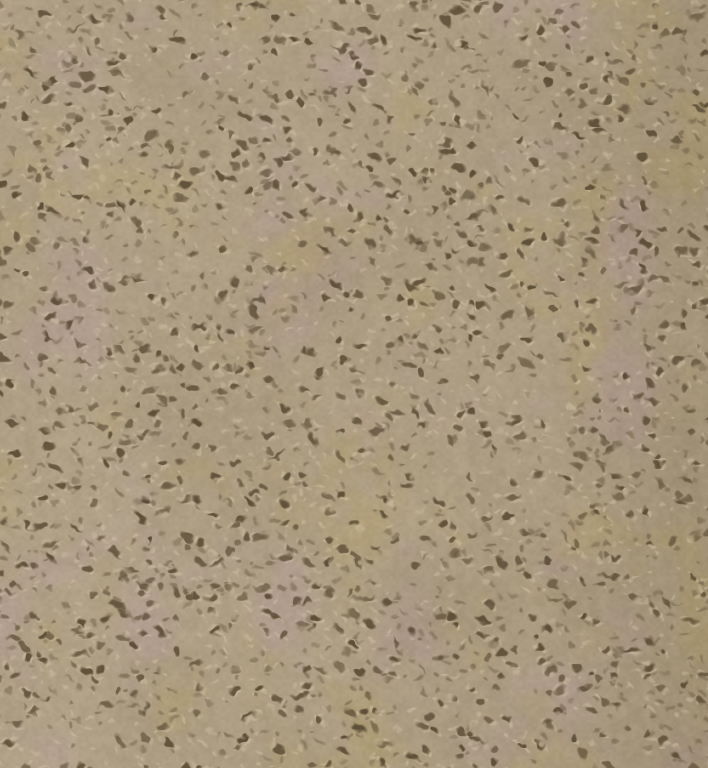
Write a Shadertoy shader that draws this texture.

```glsl
// Speckled stone-like floor: a beige ground with faint tinted mottling,
// strewn with soft dark chips, paler small chips and light glints.
// Chips are warped ellipses scattered over jittered cell grids.

const vec3 GROUND = vec3(0.675, 0.615, 0.513);
const vec3 CHIP   = vec3(0.350, 0.292, 0.205);
const vec3 FLECK  = vec3(0.465, 0.405, 0.310);
const vec3 GLINT  = vec3(0.810, 0.755, 0.645);
const vec3 LILAC  = vec3(0.008, -0.006, 0.034);
const vec3 OCHRE  = vec3(0.012, 0.004, -0.040);

float hash(vec2 p, float seed) {
    return fract(sin(dot(p, vec2(127.1, 311.7)) + seed * 74.7) * 43758.5453);
}

// Smooth value noise in 0..1
float noise(vec2 p, float seed) {
    vec2 i = floor(p), f = fract(p);
    f = f * f * (3.0 - 2.0 * f);
    float low  = mix(hash(i, seed), hash(i + vec2(1, 0), seed), f.x);
    float high = mix(hash(i + vec2(0, 1), seed), hash(i + vec2(1, 1), seed), f.x);
    return mix(low, high, f.y);
}

float fbm(vec2 p, float seed) {
    float sum = 0.0, amp = 0.5;
    for (int i = 0; i < 4; i++) {
        sum += amp * noise(p, seed + float(i));
        p = p * 2.03 + 7.3;
        amp *= 0.5;
    }
    return sum / 0.9375;
}

mat2 rotation(float a) {
    return mat2(cos(a), -sin(a), sin(a), cos(a));
}

// Roughens chip outlines
vec2 warp(vec2 p, float freq, float amount) {
    return p + amount * (vec2(noise(p * freq, 31.0), noise(p * freq, 47.0)) - 0.5);
}

// Coverage of scattered chips; a lower density keeps a subset of the same chips
float chips(vec2 p, float cells, float size, float density, float soft, float seed) {
    vec2 home = floor(p * cells);
    float cover = 0.0;
    for (int y = -1; y <= 1; y++) {
        for (int x = -1; x <= 1; x++) {
            vec2 id = home + vec2(x, y);
            float clump = mix(0.35, 1.65, noise(id * 9.0 / cells, seed + 9.0));
            if (hash(id, seed) > density * clump) continue;
            vec2 center = (id + vec2(hash(id, seed + 1.0), hash(id, seed + 2.0))) / cells;
            float angle = 0.25 + 1.7 * (hash(id, seed + 3.0) - 0.5);
            float stretch = hash(id, seed + 4.0);
            vec2 radius = size * vec2(mix(0.72, 1.75, stretch * stretch),
                                      mix(0.52, 0.85, hash(id, seed + 5.0)));
            vec2 q = rotation(-angle) * (p - center);
            float d = (length(q / radius) - 1.0) * radius.y;
            float strength = mix(0.6, 1.0, hash(id, seed + 6.0));
            cover = max(cover, strength * (1.0 - smoothstep(-soft, soft, d)));
        }
    }
    return cover;
}

// Beige ground: light falls off to the right, with blotches and fine grain
vec3 ground(vec2 p, vec2 uv) {
    float shade = 0.024 * (0.45 - uv.x) - 0.025 * smoothstep(0.75, 1.0, uv.x);
    shade += 0.045 * (fbm(p * 9.0, 3.0) - 0.5);
    shade += 0.045 * (fbm(p * 75.0, 13.0) - 0.5);
    shade += 0.030 * (noise(p * 230.0, 21.0) - 0.5);
    float lilac = smoothstep(0.52, 0.80, fbm(p * 11.0, 61.0));
    float ochre = smoothstep(0.52, 0.80, fbm(p * 13.0, 83.0));
    return GROUND + shade + LILAC * lilac + OCHRE * ochre;
}

void mainImage(out vec4 fragColor, in vec2 fragCoord) {
    vec2 uv = fragCoord / iResolution.xy;
    vec2 p = fragCoord / iResolution.y;
    float soft = max(0.0017, 0.9 / iResolution.y);
    vec2 rough = warp(p, 135.0, 0.0075);

    vec3 color = ground(p, uv);

    // Glints: loose specks, and pale rims beside some of the chips
    float specks = chips(rough, 62.0, 0.0032, 0.34, soft, 120.0);
    float rimRight = chips(rough - vec2(0.0055, -0.0045), 48.0, 0.0042, 0.22, soft, 10.0);
    float rimLeft = chips(rough + vec2(0.0060, -0.0035), 48.0, 0.0038, 0.15, soft, 10.0);
    color = mix(color, GLINT, 0.60 * max(specks, max(rimRight, rimLeft)));

    // Small pale chips under the larger dark ones
    float flecks = chips(rough, 66.0, 0.0040, 0.30, soft, 210.0);
    color = mix(color, FLECK, 0.75 * flecks);
    float dark = chips(rough, 48.0, 0.0056, 0.42, soft, 10.0);
    color = mix(color, CHIP, 0.95 * dark);

    fragColor = vec4(color, 1.0);
}
```
